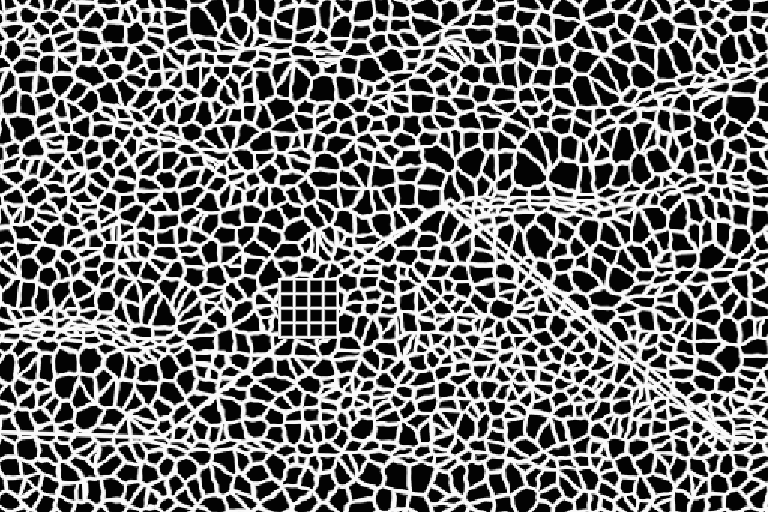
A Shadertoy shader for this pattern:

```glsl
const vec3 CELL_BLACK = vec3(0.01);
const vec3 WALL_WHITE = vec3(0.98);
const float CELLS = 27.0;         // cell rows per canvas height
const float BLOCKS = 171.0;       // stair steps per canvas height
const float WALL_HALF = 0.0042;
const float EDGE_SOFT = 0.0019;

vec2 hash2(vec2 c) {
    vec3 v = fract(c.xyx * vec3(0.1031, 0.1030, 0.0973));
    v += dot(v, v.yzx + 33.33);
    return fract((v.xx + v.yz) * v.zy);
}

vec2 noise2(vec2 p) {
    vec2 i = floor(p), f = fract(p);
    f = f * f * (3.0 - 2.0 * f);
    vec2 low = mix(hash2(i), hash2(i + vec2(1, 0)), f.x);
    vec2 high = mix(hash2(i + vec2(0, 1)), hash2(i + 1.0), f.x);
    return mix(low, high, f.y) - 0.5;
}

float blob(vec2 p, vec2 center, vec2 radius) {
    vec2 d = (p - center) / radius;
    return exp(-dot(d, d));
}

float segment(vec2 p, vec2 a, vec2 b) {
    vec2 ab = b - a;
    return length(p - a - ab * clamp(dot(p - a, ab) / dot(ab, ab), 0.0, 1.0));
}

// Offset that flattens the cells lying along a line from a to b
vec2 squeeze(vec2 p, vec2 a, vec2 b, float strength, float width) {
    vec2 axis = normalize(b - a), normal = vec2(-axis.y, axis.x);
    float along = dot(p - a, axis);
    float mask = smoothstep(-0.06, 0.06, along) * smoothstep(-0.06, 0.06, length(b - a) - along);
    float side = (dot(p - a, normal) + 0.008 * sin(along * 28.0)) / width;
    return normal * strength * width * mask * side * exp(-0.5 * side * side);
}

// Canvas position to cell space
vec2 warp(vec2 p) {
    vec2 q = p + 0.025 * noise2(p * 7.0);
    q += squeeze(p, vec2(0.90, 0.60), vec2(1.20, 0.60), 1.4, 0.035);
    q += squeeze(p, vec2(1.18, 0.62), vec2(1.42, 0.65), 1.0, 0.030);
    q += squeeze(p, vec2(1.16, 0.78), vec2(1.52, 0.87), 1.2, 0.030);
    q += squeeze(p, vec2(1.15, 0.40), vec2(1.50, 0.50), 0.9, 0.030);
    q += squeeze(p, vec2(0.38, 0.90), vec2(0.70, 0.90), 1.2, 0.035);
    q += squeeze(p, vec2(0.22, 0.79), vec2(0.46, 0.66), 0.8, 0.030);
    q += squeeze(p, vec2(0.00, 0.37), vec2(0.36, 0.33), 1.1, 0.040);
    q += squeeze(p, vec2(0.32, 0.13), vec2(1.15, 0.10), 0.8, 0.025);
    q += squeeze(p, vec2(0.76, 0.83), vec2(0.92, 0.97), 1.0, 0.025);
    return q * CELLS * vec2(0.96, 1.06);
}

// Chance of a second seed, so that some regions are finer
float crowding(vec2 p) {
    float fine = 0.65 * blob(p, vec2(0.87, 0.30), vec2(0.20, 0.13));
    fine += 0.35 * blob(p, vec2(0.15, 0.60), vec2(0.22, 0.12));
    fine += 0.30 * blob(p, vec2(0.15, 0.38), vec2(0.20, 0.10));
    fine += 0.40 * blob(p, vec2(1.35, 0.15), vec2(0.15, 0.10));
    return 0.24 + fine + 0.35 * noise2(p * 6.0).x;
}

vec2 seed(vec2 cell, int index) {
    float chance = index == 0 ? 0.94 : crowding(cell / CELLS);
    vec2 shift = vec2(float(index) * 57.0, 0.0);
    bool present = hash2(cell + shift + 131.0).x < chance;
    return present ? cell + 0.5 + 0.8 * (hash2(cell + shift) - 0.5) : vec2(999.0);
}

// Distance to the closest cell wall, in canvas units
float wallDistance(vec2 q, mat2 stretch) {
    vec2 home = floor(q), nearest = vec2(99.0);
    for (int i = 0; i < 50; i++) {
        vec2 cell = home + vec2((i / 2) % 5 - 2, i / 10 - 2);
        vec2 r = seed(cell, i % 2) - q;
        if (dot(r, r) < dot(nearest, nearest)) nearest = r;
    }
    float d = 1.0;
    for (int i = 0; i < 50; i++) {
        vec2 cell = home + vec2((i / 2) % 5 - 2, i / 10 - 2);
        vec2 r = seed(cell, i % 2) - q, gap = r - nearest;
        if (dot(gap, gap) < 0.0001) continue;
        vec2 n = normalize(gap);
        d = min(d, dot(0.5 * (r + nearest), n) / length(n * stretch));
    }
    return d;
}

// Long straight ridges
float ridgeDistance(vec2 p) {
    vec2 peak = vec2(0.88, 0.61), foot = vec2(1.44, 0.135), lane = vec2(0.010, 0.011);
    float d = min(segment(p, peak, foot), segment(p, peak - lane, foot - lane));
    d = min(d, segment(p, peak, vec2(0.674, 0.469)));
    d = min(d, segment(p, vec2(0.557, 0.336), vec2(0.322, 0.150)));
    return min(d, segment(p, vec2(0.0, 0.156), vec2(0.322, 0.145)));
}

void mainImage(out vec4 fragColor, in vec2 fragCoord) {
    vec2 p = fragCoord / iResolution.y;

    // Soft stair steps along all walls
    vec2 g = p * BLOCKS;
    vec2 stepped = (floor(g) + smoothstep(0.15, 0.85, fract(g))) / BLOCKS;

    // Cells with walls of even width
    float e = 0.002;
    vec2 s = stepped + 0.006 * noise2(stepped * 75.0);
    vec2 q = warp(s);
    mat2 stretch = mat2((warp(s + vec2(e, 0)) - q) / e, (warp(s + vec2(0, e)) - q) / e);
    float d = min(wallDistance(q, stretch), ridgeDistance(stepped));

    // Small square lattice
    float pitch = 0.0285;
    vec2 lattice = (p - vec2(0.546, 0.341)) / pitch;
    vec2 toLine = abs(lattice - clamp(round(lattice), 0.0, 4.0)) * pitch;
    vec2 outside = abs(lattice - 2.0) - 2.1;
    if (max(outside.x, outside.y) < 0.0) d = min(toLine.x, toLine.y) + 0.0012;

    float wall = 1.0 - smoothstep(WALL_HALF - EDGE_SOFT, WALL_HALF + EDGE_SOFT, d);
    fragColor = vec4(mix(CELL_BLACK, WALL_WHITE, wall), 1.0);
}
```
